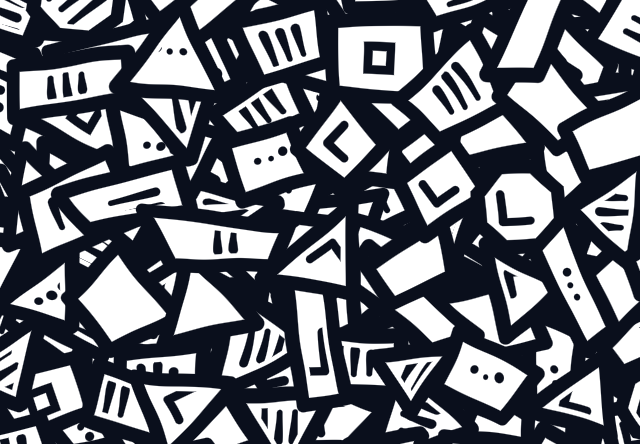
A Shadertoy shader for this pattern:

```glsl
// Dense collage of overlapping white polygons with thick ink outlines and doodled marks.
#define INK vec3(0.04, 0.06, 0.11)
#define PAPER vec3(1.0)
#define LAYERS 6
#define CELL 0.205       // spacing of shapes in one layer
#define STROKE 0.0155    // half width of the outlines
#define MARK 0.0095      // half width of the inner marks
#define MARK_GAP 0.011   // clear space between outline and marks
#define WOBBLE 0.011     // hand-drawn unevenness
#define SKEW 0.5         // irregularity of the corners
#define SCATTER 0.42     // irregularity of the positions

vec4 hash4(vec3 p) {
    vec4 q = fract(p.xyzx * vec4(0.1031, 0.1030, 0.0973, 0.1099));
    q += dot(q, q.wzxy + 33.33);
    return fract((q.xxyz + q.yzzw) * q.zywx);
}

float gradientDot(vec2 cell, vec2 f) {
    float a = 6.2832 * hash4(vec3(cell, 7.0)).x;
    return dot(vec2(cos(a), sin(a)), f);
}

float gradientNoise(vec2 p) {
    vec2 i = floor(p), f = fract(p), e = vec2(1, 0);
    vec2 u = f * f * f * (f * (f * 6.0 - 15.0) + 10.0);
    return mix(mix(gradientDot(i, f), gradientDot(i + e, f - e), u.x),
               mix(gradientDot(i + e.yx, f - e.yx), gradientDot(i + 1.0, f - 1.0), u.x), u.y);
}

mat2 rotation(float a) { return mat2(cos(a), sin(a), -sin(a), cos(a)); }

float coverage(float d) { return clamp(0.5 - d * iResolution.y / 1.2, 0.0, 1.0); }

float sdSegment(vec2 p, vec2 a, vec2 b) {
    vec2 pa = p - a, ba = b - a;
    return length(pa - ba * clamp(dot(pa, ba) / dot(ba, ba), 0.0, 1.0));
}

float sdQuad(vec2 p, vec2 v[4]) {
    float d = 1e3, s = 1.0;
    for (int i = 0; i < 4; i++) {
        vec2 a = v[i], b = v[(i + 1) % 4], e = b - a, w = p - a;
        d = min(d, sdSegment(p, a, b));
        bvec3 c = bvec3(p.y >= a.y, p.y < b.y, e.x * w.y > e.y * w.x);
        if (all(c) || !any(c)) s = -s;
    }
    return s * d;
}

float sdOctagon(vec2 p, float r) {
    float k = 6.2832 / 8.0, a = atan(p.y, p.x);
    return length(p) * cos(a - k * floor(0.5 + a / k)) - r;
}

// Bars, dots, a bracket or a small frame
float sdMarks(vec2 p, vec2 size, vec4 h) {
    float kind = h.x;
    if (kind < 0.55) {
        if (h.y < 0.4) { p = p.yx; size = size.yx; }
        float row = clamp(floor(p.y / 0.035 + 0.5), -1.0, h.z < 0.4 ? 0.0 : 1.0);
        vec2 r = hash4(vec3(row, h.zw * 91.0)).xy;
        float reach = size.x * mix(0.28, 0.55, r.x);
        float taper = mix(0.7, 1.1, smoothstep(-reach, reach, p.x));
        p.y -= row * 0.035 + 0.1 * (r.y - 0.5) * p.x;
        return sdSegment(p, vec2(-reach, 0), vec2(reach, 0)) - MARK * taper;
    }
    if (kind < 0.74) {
        float column = clamp(floor(p.x / 0.031 + 0.5), -1.0, 1.0);
        float r = hash4(vec3(column, h.zw * 57.0)).x;
        return length(p - vec2(column * 0.031, 0.012 * (r - 0.5))) - MARK * mix(0.6, 1.25, r);
    }
    if (kind < 0.9) {
        vec2 c = size * vec2(0.42, 0.4);
        return min(sdSegment(p, vec2(-c.x, c.y), -c), sdSegment(p, -c, vec2(c.x * 0.5, -c.y))) - MARK;
    }
    return abs(max(abs(p.x), abs(p.y)) - 0.025) - MARK;
}

// Paints one outlined shape over the ink amount below it
float paintShape(float ink, vec2 p, vec3 id, float depth) {
    vec4 h = hash4(id), g = hash4(id + 19.0), m = hash4(id + 43.0);
    p -= (h.xy - 0.5) * SCATTER * CELL;
    if (length(p) > CELL * 1.15) return ink;
    bool triangle = h.z < 0.25, slab = h.z > 0.84, octagon = h.z > 0.79 && !slab;
    p *= rotation((h.w - 0.5) * (triangle || slab ? 6.2832 : 1.5));
    vec2 size = mix(vec2(0.068, 0.056), vec2(0.105, 0.085), g.xy) * mix(0.97, 1.05, depth);
    if (slab) size = vec2(0.14, 0.05);
    vec2 top = triangle ? vec2(0.04, 1.4) : vec2(1);
    vec2 base = vec2(triangle ? 1.25 : 1.0, 1);
    vec4 j = (hash4(id + 71.0) - 0.5) * SKEW, k = (hash4(id + 97.0) - 0.5) * SKEW;
    vec2 lean = triangle ? k.xy : k.zw;
    vec2 v[4] = vec2[4](size * (-base + j.xy), size * (vec2(base.x, -base.y) + j.zw),
                        size * (top + k.xy), size * (vec2(-top.x, top.y) + lean));
    float d = octagon ? sdOctagon(p, mix(0.075, 0.1, g.x)) : sdQuad(p, v);
    float blank = coverage(d + STROKE);
    if (m.x < mix(0.2, 0.85, depth)) {
        float marks = max(sdMarks(p, size, g.zwxy), d + STROKE + MARK_GAP);
        blank *= 1.0 - coverage(marks);
    }
    return mix(ink, 1.0 - blank, coverage(d - STROKE));
}

void mainImage(out vec4 fragColor, in vec2 fragCoord) {
    vec2 uv = fragCoord / iResolution.y;
    float ink = 0.0;
    // Jittered grids stacked from back to front
    for (int n = 0; n < LAYERS; n++) {
        float layer = float(n), depth = layer / float(LAYERS - 1);
        vec2 q = uv * 7.0 + layer * 17.0;
        vec2 p = uv + WOBBLE * vec2(gradientNoise(q), gradientNoise(q + 31.0));
        float turn = (layer - float(LAYERS - 1)) * 1.3 + 0.2;
        p = rotation(turn) * p + hash4(vec3(layer, 5, 3)).xy * CELL;
        vec2 cell = floor(p / CELL);
        for (int y = -1; y <= 1; y++)
            for (int x = -1; x <= 1; x++) {
                vec2 c = cell + vec2(x, y);
                vec2 local = rotation(-turn) * (p - (c + 0.5) * CELL);
                ink = paintShape(ink, local, vec3(c, layer * 13.0 + 2.0), depth);
            }
    }
    fragColor = vec4(mix(PAPER, INK, ink), 1);
}
```
